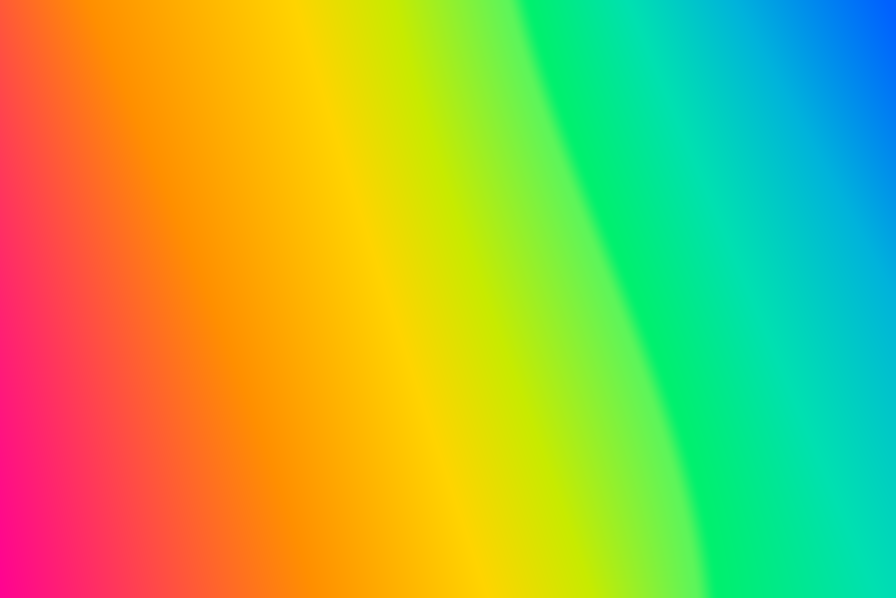
Give the GLSL for this background, as a WebGL 1 fragment shader.

```glsl
precision highp float;
// Diagonal rainbow gradient, pink to blue, whose colour bands follow gently bent curves.

uniform vec2 u_resolution;

#define PINK   vec3(1.00, 0.00, 0.58)
#define ORANGE vec3(1.00, 0.56, 0.00)
#define YELLOW vec3(1.00, 0.83, 0.00)
#define LIME   vec3(0.78, 0.92, 0.00)
#define SPRING vec3(0.37, 0.96, 0.35)
#define GREEN  vec3(0.00, 0.94, 0.43)
#define TEAL   vec3(0.00, 0.88, 0.69)
#define CYAN   vec3(0.00, 0.70, 0.86)
#define BLUE   vec3(0.00, 0.38, 1.00)
#define FOLD_WIDTH 0.028

// Horizontal place of a colour line at depth t below the top edge.
float bend(float t, float start, float slope, float curve, float twist) {
    return start + t * (slope + t * (curve + t * twist));
}

// Blends to the next colour between two neighbouring lines.
vec3 blendTo(vec3 color, vec3 next, float x, float from, float to) {
    return mix(color, next, clamp((x - from) / (to - from), 0.0, 1.0));
}

void main() {
    vec2 uv = gl_FragCoord.xy / u_resolution;
    float x = uv.x;
    float t = 1.0 - uv.y;

    // Colour lines from left to right
    float pink   = bend(t, -0.165, 0.190, -0.030,  0.000);
    float orange = bend(t,  0.098, 0.270,  0.020, -0.036);
    float yellow = bend(t,  0.328, 0.205,  0.012,  0.000);
    float lime   = bend(t,  0.440, 0.150,  0.150, -0.078);
    float green  = bend(t,  0.592, 0.167,  0.236, -0.192);
    float teal   = bend(t,  0.700, 0.280,  0.000,  0.000);
    float cyan   = bend(t,  0.820, 0.360,  0.000,  0.000);
    float blue   = bend(t,  0.990, 0.300,  0.100,  0.000);
    float spring = green - FOLD_WIDTH;

    // Warm side
    vec3 color = blendTo(PINK, ORANGE, x, pink, orange);
    color = blendTo(color, YELLOW, x, orange, yellow);
    color = blendTo(color, LIME, x, yellow, lime);

    // Soft fold into the green
    color = blendTo(color, SPRING, x, lime, spring);
    color = mix(color, GREEN, smoothstep(spring, green, x));

    // Cool side
    color = blendTo(color, TEAL, x, green, teal);
    color = blendTo(color, CYAN, x, teal, cyan);
    color = blendTo(color, BLUE, x, cyan, blue);

    gl_FragColor = vec4(color, 1.0);
}
```
